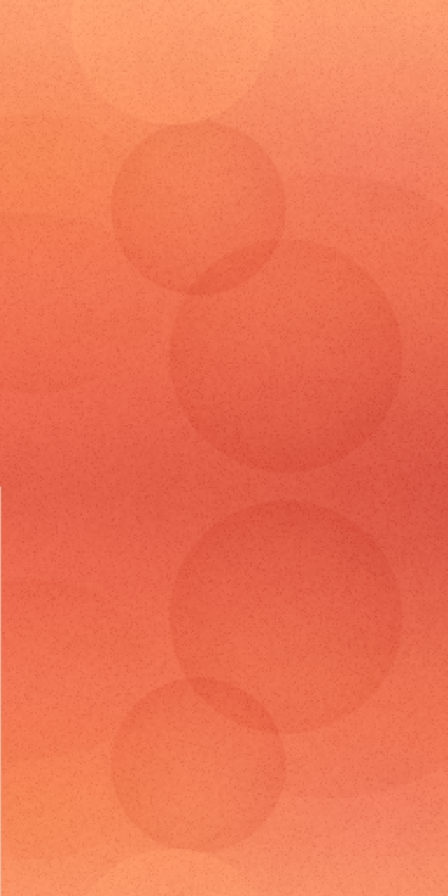
Write a Shadertoy shader that draws this background.

```glsl
// Warm coral gradient with soft, overlapping cloud banks and fine paper grain.
// Space is folded about a horizontal line, so the clouds reflect below it.
// Each bank is a circle with a crisp rim whose tint fades toward its inside.

const float FOLD_HEIGHT = 0.457; // fraction of the canvas height
const float GRAIN_CELLS = 256.0; // grain cells across the width

float hash(vec2 cell) {
    vec3 p = fract(vec3(cell.xyx) * 0.1031);
    p += dot(p, p.yzx + 33.33);
    return fract((p.x + p.y) * p.z);
}

float noise(vec2 p) {
    vec2 i = floor(p), f = fract(p);
    f = f * f * (3.0 - 2.0 * f);
    return mix(mix(hash(i), hash(i + vec2(1, 0)), f.x),
               mix(hash(i + vec2(0, 1)), hash(i + vec2(1, 1)), f.x), f.y);
}

// Strength of a circular bank: full at the rim, fading inward
float bank(vec2 p, vec2 center, float radius, float fade, float edge) {
    float d = length(p - center) - radius;
    return smoothstep(edge, -edge, d) * exp(min(d, 0.0) / fade);
}

float glow(vec2 p, vec2 center, vec2 size) {
    vec2 q = (p - center) / size;
    return exp(-dot(q, q));
}

vec3 verticalGradient(float h) {
    vec3 c = mix(vec3(0.885, 0.370, 0.277), vec3(0.915, 0.410, 0.300),
                 smoothstep(0.0, 0.32, h));
    c = mix(c, vec3(0.945, 0.470, 0.330), smoothstep(0.22, 0.58, h));
    c = mix(c, vec3(0.965, 0.540, 0.370), smoothstep(0.48, 0.86, h));
    return mix(c, vec3(0.985, 0.615, 0.435), smoothstep(0.75, 1.12, h));
}

vec3 cloudBanks(vec2 p, float edge) {
    vec3 shade = vec3(-0.020, -0.040, -0.034);
    float leftSide = smoothstep(0.45, 0.1, p.x);
    float rightSide = smoothstep(0.5, 0.8, p.x);

    // Upper light cloud hides the darker banks behind it
    float lightMask = smoothstep(edge, -edge, length(p - vec2(0.385, 1.034)) - 0.226);
    float behind = 1.0 - lightMask;

    vec3 c = vec3(0.012, 0.026, 0.014)
           * bank(p, vec2(0.385, 1.034), 0.226, 0.16, edge);
    c += shade * behind * bank(p, vec2(0.443, 0.622), 0.195, 0.10, edge);
    c += shade * 0.45 * behind * leftSide
       * bank(p, vec2(0.078, 0.520), 0.3125, 0.10, edge);
    c += shade * 0.85 * bank(p, vec2(0.638, 0.292), 0.260, 0.10, edge);
    c += shade * 0.55 * rightSide
       * bank(p, vec2(0.729, 0.188), 0.508, 0.10, edge);
    c += shade * 0.45 * leftSide
       * bank(p, vec2(0.026, 0.044), 0.568, 0.10, edge);
    return c;
}

void mainImage(out vec4 fragColor, in vec2 fragCoord) {
    vec2 uv = fragCoord / iResolution.xy;
    float pixel = 1.0 / iResolution.x;
    float aboveFold = (uv.y - FOLD_HEIGHT) * 2.0;
    vec2 p = vec2(uv.x, abs(aboveFold));

    // Base gradient, pink on the right and orange on the left
    vec3 color = verticalGradient(p.y);
    color += vec3(-0.006, -0.018, 0.022) * glow(p, vec2(0.85, 0.76), vec2(0.32, 0.20));
    color += vec3(0.008, 0.012, -0.016) * glow(p, vec2(0.05, 0.70), vec2(0.35, 0.16));
    color += vec3(0.022, 0.020, 0.018) * glow(p, vec2(0.0, 0.20), vec2(0.35, 0.30));
    color -= vec3(0.030, 0.028, 0.008) * glow(p, vec2(1.0, 0.08), vec2(0.35, 0.32));

    color += cloudBanks(p, max(pixel, 0.004));

    // Broad mottling and fine dark specks
    color += 0.010 * (noise(p * 14.0) - 0.5);
    vec2 grainPoint = uv * vec2(1.0, 2.0) * GRAIN_CELLS;
    float grain = hash(floor(grainPoint));
    float speck = smoothstep(0.80, 1.0, grain);
    color += vec3(0.022, 0.030, 0.026) * (noise(grainPoint * 0.6) - 0.5);
    color -= vec3(0.030, 0.040, 0.034) * (speck - 0.1);

    // Pale sliver along the lower left border
    float sliver = clamp((0.0026 - uv.x) / pixel + 0.5, 0.0, 1.0);
    sliver *= smoothstep(pixel, -pixel, aboveFold);
    color = mix(color, vec3(0.93, 0.76, 0.68), sliver * 0.8);

    fragColor = vec4(clamp(color, 0.0, 1.0), 1.0);
}
```
